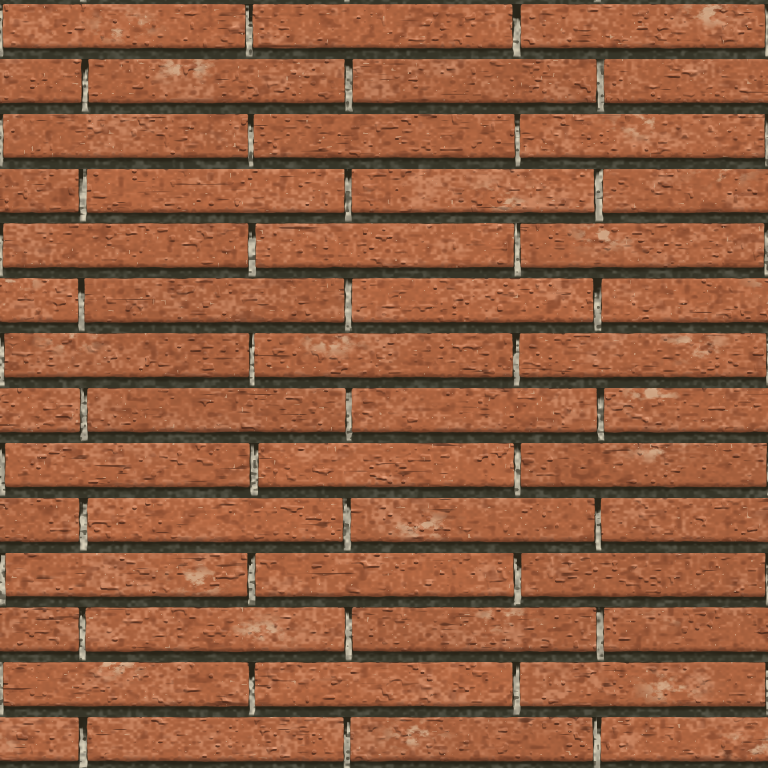
Give the GLSL for this texture, as a Shadertoy shader.

```glsl
// Wall of long, thin red bricks in running bond: rows come from fract, the
// uneven head joints from a short loop, and each brick is a rounded box.
// Value noise adds grain, pits, scratches, ragged edges and pale lime stains.

const float ROWS = 14.0;
const float TOP_OFFSET = 0.0052;       // gap above the first row
const float BRICK_HEIGHT = 0.0573;
const float CORNER = 0.0025;
const float JOINT_HALF = 0.0046;       // half width of a head joint
const float JOINT_SHIFT = 0.0045;      // sideways wander of the joints
const float EDGE_WEAR = 0.0022;
const float STAIN_SHARE = 0.42;        // share of bricks with lime stains
const vec3 EVEN_JOINTS = vec3(0.001, 0.327, 0.673);
const vec3 ODD_JOINTS = vec3(0.108, 0.453, 0.780);

const vec3 CLAY = vec3(0.675, 0.390, 0.250);
const vec3 CLAY_LIGHT = vec3(0.745, 0.490, 0.355);
const vec3 CLAY_DARK = vec3(0.480, 0.255, 0.160);
const vec3 PIT = vec3(0.290, 0.155, 0.100);
const vec3 LIME = vec3(0.830, 0.680, 0.550);
const vec3 BED = vec3(0.215, 0.208, 0.155);
const vec3 BED_LIGHT = vec3(0.345, 0.335, 0.280);
const vec3 SHADOW = vec3(0.150, 0.130, 0.085);
const vec3 MORTAR = vec3(0.770, 0.735, 0.650);

float hash(vec2 p) {
    vec3 q = fract(p.xyx * 0.1031);
    q += dot(q, q.yzx + 33.33);
    return fract((q.x + q.y) * q.z);
}

float noise(vec2 p) {
    vec2 i = floor(p), f = fract(p);
    f = f * f * (3.0 - 2.0 * f);
    return mix(mix(hash(i), hash(i + vec2(1, 0)), f.x),
               mix(hash(i + vec2(0, 1)), hash(i + vec2(1, 1)), f.x), f.y);
}

float fbm(vec2 p) {
    float sum = 0.0, amp = 0.53;
    for (int i = 0; i < 4; i++) {
        sum += amp * noise(p);
        p = p * 2.03 + 17.3;
        amp *= 0.5;
    }
    return sum;
}

// Pits in the clay: wide, shallow marks
float pits(vec2 p) {
    return smoothstep(0.70, 0.92, noise(p * vec2(120, 210)))
         * smoothstep(0.30, 0.65, noise(p * vec2(48, 75) + 9.0));
}

// Signed offset to the nearest head joint, its half width and the brick column
vec3 nearestJoint(float x, float row) {
    vec3 joints = mod(row, 2.0) < 0.5 ? EVEN_JOINTS : ODD_JOINTS;
    vec3 best = vec3(1.0, JOINT_HALF, 0.0);
    for (int i = 0; i < 3; i++) {
        vec2 seed = vec2(row, float(i) + 40.0);
        float d = x - joints[i] - JOINT_SHIFT * (hash(seed) + hash(vec2(row, 71)) - 1.0);
        d -= round(d);
        float column = mod(float(i) + (d < 0.0 ? 2.0 : 0.0), 3.0);
        float halfWidth = JOINT_HALF * mix(0.75, 1.25, hash(seed + 13.0));
        if (abs(d) < abs(best.x)) best = vec3(d, halfWidth, column);
    }
    return best;
}

vec3 clay(vec2 p, float v, vec2 id) {
    float grain = noise(p * vec2(210, 270));
    float relief = pits(p) - pits(p - vec2(0.0005, 0.0024));
    vec3 col = mix(CLAY, CLAY_LIGHT, smoothstep(0.45, 0.80, 0.6 * fbm(p * vec2(22, 34)) + 0.4 * grain));
    col = mix(col, CLAY_DARK, 0.55 * smoothstep(0.60, 0.95, noise(p * vec2(95, 150) + 31.0)));
    col *= 0.965 + 0.07 * hash(id + 5.0) + 0.13 * (grain - 0.5);
    col = mix(col, PIT, 0.85 * max(relief, 0.0));
    col += 0.10 * max(-relief, 0.0);

    // Horizontal scratches and bright grit
    float scratch = smoothstep(0.82, 0.96, noise(p * vec2(38, 300) + 50.0))
                  * smoothstep(0.55, 0.75, noise(p * vec2(14, 45) + 3.0));
    col = mix(col, PIT, 0.65 * scratch);
    col = mix(col, LIME, 0.7 * smoothstep(0.93, 0.99, noise(p * vec2(190, 230) + 77.0)));

    // Lime stain: a broken patch, mostly near the top edge
    vec2 centre = vec2(hash(id + 21.0) * 0.24 - 0.12, BRICK_HEIGHT * 0.75 * hash(id + 33.0));
    float middle = (id.y + 0.5) / 3.0 + mod(id.x, 2.0) * 0.11;
    float dx = p.x - middle - centre.x;
    vec2 q = vec2(dx - round(dx), v - centre.y) / vec2(0.034, 0.017);
    float patchy = smoothstep(0.48, 0.72, fbm(p * vec2(65, 95) + 12.0));
    float stain = exp(-dot(q, q)) * patchy * step(hash(id + 55.0), STAIN_SHARE);
    col = mix(col, LIME, min(1.1 * stain, 0.85));

    // Lit upper arris, darker ragged lower edge
    col += 0.035 * (1.0 - smoothstep(0.001, 0.005, v));
    float lower = smoothstep(BRICK_HEIGHT - 0.007, BRICK_HEIGHT, v + 0.005 * (grain - 0.5));
    return mix(col, CLAY_DARK * 0.72, 0.7 * lower);
}

void mainImage(out vec4 fragColor, in vec2 fragCoord) {
    vec2 p = fragCoord / iResolution.xy;
    float aa = 0.8 / iResolution.y;

    // Row, and depth v below the top of its bricks
    float y = (1.0 - p.y - TOP_OFFSET) * ROWS;
    float row = mod(floor(y), ROWS);
    float v = fract(y) / ROWS;
    vec3 joint = nearestJoint(p.x, row);
    vec2 id = vec2(row, joint.z);

    // Bed joint, shaded below each brick
    float grit = noise(p * vec2(190, 240) + 8.0);
    vec3 col = mix(BED, BED_LIGHT, smoothstep(0.35, 0.9, 0.5 * grit + 0.5 * fbm(p * 60.0)));
    float shade = 1.0 - smoothstep(0.002, 0.007, v - BRICK_HEIGHT + 0.002 * (grit - 0.5));
    col = mix(col, SHADOW, 0.85 * shade);

    // Pale head joint with a dark recess at its top
    float wobble = 0.0022 * (noise(p * 130.0) - 0.5);
    float recess = BRICK_HEIGHT * mix(0.06, 0.42, hash(id + floor(joint.x + 1.0) + 90.0));
    float fill = 1.0 - smoothstep(-aa, aa, abs(joint.x - 0.0004) - joint.y * 0.85 + wobble);
    fill *= smoothstep(-0.006, 0.006, v - recess + 0.012 * (grit - 0.5));
    fill *= 1.0 - smoothstep(-0.003, 0.001, v - 1.0 / ROWS + 0.002);
    vec3 paste = MORTAR * mix(0.72, 1.12, noise(p * 230.0 + 4.0));
    col = mix(col, paste, fill * mix(0.4, 1.0, smoothstep(0.12, 0.4, grit)));

    // Brick face as a worn rounded box
    vec2 o = vec2(joint.y - abs(joint.x), abs(v - 0.5 * BRICK_HEIGHT) - 0.5 * BRICK_HEIGHT) + CORNER;
    float dist = length(max(o, 0.0)) + min(max(o.x, o.y), 0.0) - CORNER;
    dist += EDGE_WEAR * (fbm(p * vec2(55, 80)) - 0.5);
    col = mix(col, clay(p, v, id), 1.0 - smoothstep(-aa, aa, dist));

    fragColor = vec4(clamp(col, 0.0, 1.0), 1.0);
}
```
